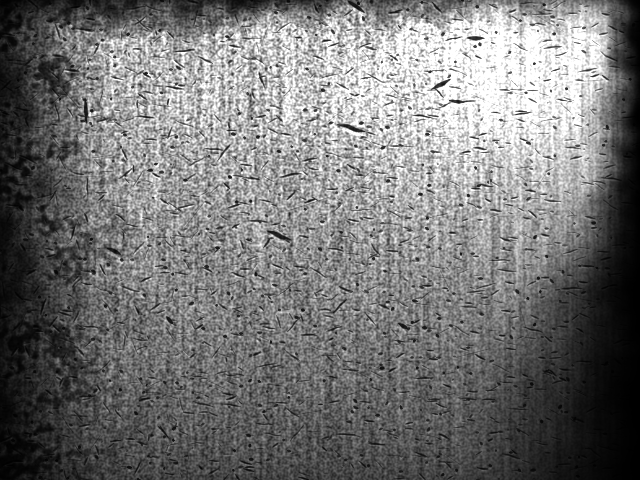
Reproduce this texture procedurally as a Shadertoy shader.

```glsl
// Scratched, pitted grey metal plate under a soft light from the upper right.
#define GLOW_CENTER vec2(0.78, 0.86)
#define GLOW_SIZE vec2(0.22, 0.23)
#define GLOW_GAIN 0.32
#define GRAIN_GAIN 0.62
#define STREAK_GAIN 0.34
#define GRIME_GAIN 0.85
#define DENT_DEPTH 0.82
#define RIM_GAIN 0.36
#define DENT_TILT -0.12
#define GOUGE_COUNT 10

vec2 hash2(vec2 p) {
    vec3 h = fract(vec3(p.xyx) * vec3(0.1031, 0.1030, 0.0973));
    h += dot(h, h.yzx + 33.33);
    return fract((h.xx + h.yz) * h.zy);
}

vec2 gradient(vec2 cell) {
    float a = 6.2832 * hash2(cell + 57.0).x;
    return vec2(cos(a), sin(a));
}

float gradientNoise(vec2 p) {
    vec2 i = floor(p), f = fract(p);
    vec2 u = f * f * f * (f * (f * 6.0 - 15.0) + 10.0);
    vec2 e = vec2(1.0, 0.0);
    float low = mix(dot(gradient(i), f), dot(gradient(i + e), f - e), u.x);
    float high = mix(dot(gradient(i + e.yx), f - e.yx),
                     dot(gradient(i + 1.0), f - 1.0), u.x);
    return mix(low, high, u.y);
}

// Tapered cut: x is the dark groove, y the lit rim below it.
vec2 dent(vec2 d, float angle, float halfLength, float halfWidth) {
    float c = cos(angle), s = sin(angle), px = 0.8 / iResolution.y;
    vec2 q = vec2(c * d.x + s * d.y, c * d.y - s * d.x);
    float taper = max(0.0, 1.0 - q.x * q.x / (halfLength * halfLength));
    float ends = smoothstep(0.0, 0.3, taper);
    float groove = abs(q.y) - halfWidth * taper;
    float rim = abs(q.y + 1.9 * halfWidth) - 0.7 * halfWidth * taper;
    return ends * (1.0 - smoothstep(-px, px, vec2(groove, rim)));
}

// One randomly placed dent per cell, kept with the given chance.
vec2 scatterDents(vec2 p, float cells, float chance, vec2 size, float spread) {
    vec2 home = floor(p * cells), marks = vec2(0.0);
    for (int j = -1; j <= 1; j++)
    for (int i = -1; i <= 1; i++) {
        vec2 cell = home + vec2(i, j);
        vec2 place = hash2(cell + cells), shape = hash2(cell + cells * 3.7 + 11.0);
        vec2 kind = hash2(cell + cells * 1.9 + 83.0);
        if (kind.x > chance) continue;
        float turn = 2.0 * shape.x - 1.0;
        float angle = DENT_TILT + spread * turn * abs(turn);
        vec2 scale = size * mix(vec2(0.4), vec2(1.0), vec2(shape.y, kind.y));
        marks = max(marks, dent(p - (cell + place) / cells, angle, scale.x, scale.y)
                           * mix(0.5, 1.0, kind.y));
    }
    return marks;
}

// Large single cuts: centre, angle, half length.
vec2 gouges(vec2 p) {
    vec4 cuts[GOUGE_COUNT] = vec4[GOUGE_COUNT](
        vec4(0.733, 0.733, -0.28, 0.034), vec4(0.580, 0.510, -0.38, 0.030),
        vec4(0.354, 0.332, -0.75, 0.012), vec4(0.990, 0.920, -0.04, 0.020),
        vec4(0.951, 0.788, -0.08, 0.018), vec4(0.179, 0.769, 1.62, 0.030),
        vec4(0.238, 0.476, -0.42, 0.018), vec4(0.743, 0.986, -0.65, 0.024),
        vec4(0.920, 0.825, 0.48, 0.026), vec4(0.840, 0.320, -0.50, 0.014));
    vec2 marks = vec2(0.0);
    for (int i = 0; i < GOUGE_COUNT; i++)
        marks = max(marks, dent(p - cuts[i].xy, cuts[i].z, cuts[i].w, 0.0042));
    return marks;
}

// Broad light: brighter upward, falling off toward each border.
float plateLight(vec2 uv, float wobble) {
    vec2 g = (uv - GLOW_CENTER) / GLOW_SIZE;
    float light = 0.25 + 0.57 * pow(uv.y, 0.8) + GLOW_GAIN * exp(-dot(g, g));
    float rightWidth = mix(0.34, 0.09, smoothstep(0.1, 0.72, uv.y));
    light *= smoothstep(-0.06, 0.20, uv.x + 0.06 * wobble);
    light *= 1.0 - smoothstep(1.004 - rightWidth, 1.004, uv.x + 0.02 * wobble);
    float top = 1.0 - smoothstep(0.92, 1.03, uv.y + 0.03 * wobble);
    return light * mix(top, 1.0, 0.3 * smoothstep(0.4, 0.75, uv.x));
}

void mainImage(out vec4 fragColor, in vec2 fragCoord) {
    vec2 uv = fragCoord / iResolution.xy;
    vec2 p = fragCoord / iResolution.y;
    float blotch = gradientNoise(p * 9.0) + 0.6 * gradientNoise(p * 27.0);
    float light = plateLight(uv, blotch);

    // Fine grain and vertical brushing; the right side is smoother
    float grain = gradientNoise(p * 185.0) + 0.7 * gradientNoise(p * 87.0 + 31.0);
    float streak = gradientNoise(p * vec2(135.0, 7.0))
                 + 0.6 * gradientNoise(p * vec2(60.0, 3.0) + 17.0);
    float tone = 1.0 + GRAIN_GAIN * grain * mix(1.1, 0.5, smoothstep(0.5, 1.0, uv.x));
    tone += STREAK_GAIN * streak;

    // Dark grime gathering at the left and upper borders
    float dirt = blotch + 0.7 * gradientNoise(p * 62.0);
    float border = 1.0 - smoothstep(0.02, 0.28, uv.x);
    border = max(border, 0.6 * smoothstep(0.82, 1.0, uv.y) * (1.0 - uv.x));
    tone *= 1.0 - GRIME_GAIN * border * smoothstep(-0.1, 0.5, dirt);

    // Dents, pits and long hairline scratches
    vec2 bent = p + 0.003 * vec2(gradientNoise(p * 45.0), gradientNoise(p * 45.0 + 9.0));
    float spread = mix(1.5, 0.65, smoothstep(0.2, 0.75, uv.x));
    vec2 marks = scatterDents(bent, 19.0, 0.62, vec2(0.025, 0.0021), spread);
    marks = max(marks, scatterDents(bent, 34.0, 0.65, vec2(0.015, 0.0019), spread));
    marks = max(marks, scatterDents(bent, 46.0, 0.32, vec2(0.0065, 0.0034), 1.2));
    marks = max(marks, 0.45 * scatterDents(p, 9.0, 0.5, vec2(0.055, 0.0010), 3.0));
    marks = max(marks, gouges(bent));

    float value = light * tone * (1.0 - DENT_DEPTH * marks.x);
    value += RIM_GAIN * light * marks.y * (1.0 - marks.x);
    fragColor = vec4(vec3(clamp(value, 0.0, 1.0)), 1.0);
}
```
